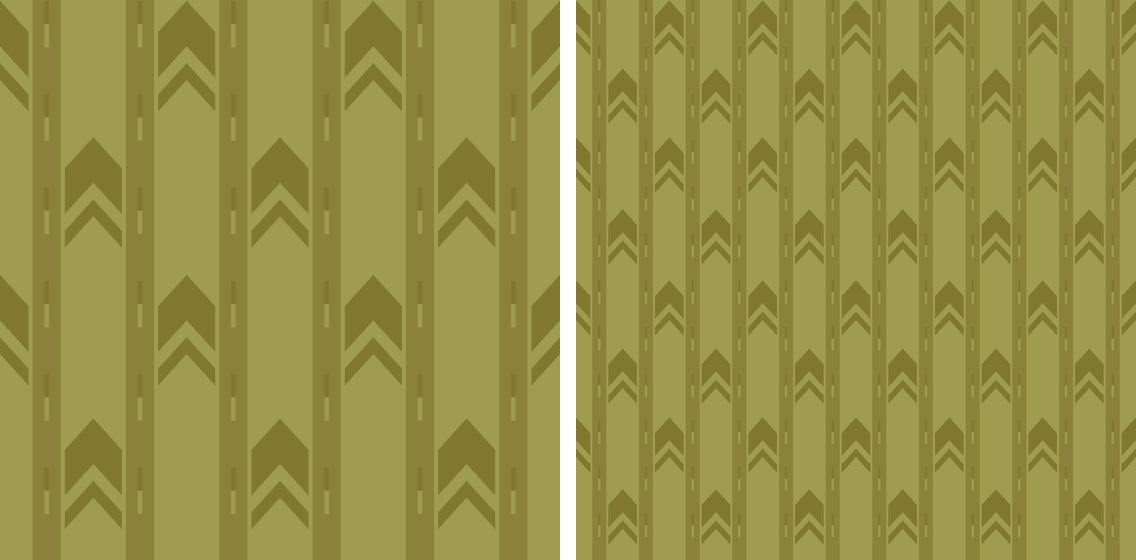
Left: one tile. Right: repeated 2 by 2.
Reproduce this pattern procedurally as a three.js fragment shader.

```glsl
// Olive lanes split by dashed vertical roads, with staggered double chevrons pointing up.
#define LANES 6.0
#define ROW_PITCH 3.0
#define ROAD_HALF 0.150
#define DASH_HALF 0.024
#define DASH_SPANS vec3(0.008, 0.258, 0.508)
#define CHEVRON_HALF 0.306
#define CHEVRON_SLOPE 1.1
#define HEAD_SPAN vec2(0.0, 0.488)
#define TAIL_SPAN vec2(0.668, 0.848)
#define FIELD_COLOR vec3(0.624, 0.612, 0.310)
#define ROAD_COLOR vec3(0.541, 0.510, 0.227)
#define MARK_COLOR vec3(0.502, 0.471, 0.185)

varying vec2 vUv;

// Smooth coverage of the interval span.x..span.y
float band(float v, vec2 span, float soft) {
  return clamp(min(v - span.x, span.y - v) / soft + 0.5, 0.0, 1.0);
}

// Small vertical offset of each chevron row; both rows alternate around the tile
float rowShift(float odd, float row) {
  vec2 shifts = mix(vec2(0.008, -0.055), vec2(-0.031, -0.016), odd);
  return mix(shifts.x, shifts.y, mod(row, 2.0));
}

// Solid head and thin tail, p measured from the lane axis and downward
float chevrons(vec2 p, float odd, float soft) {
  float down = p.y - 0.5 * ROW_PITCH * odd;
  float row = floor(down / ROW_PITCH + 0.2);
  float fromApex = down - row * ROW_PITCH - rowShift(odd, row);
  float v = fromApex - CHEVRON_SLOPE * abs(p.x);
  float slantSoft = soft * length(vec2(1.0, CHEVRON_SLOPE));
  float stripes = max(band(v, HEAD_SPAN, slantSoft), band(v, TAIL_SPAN, slantSoft));
  return stripes * band(p.x, vec2(-CHEVRON_HALF, CHEVRON_HALF), soft);
}

void main() {
  // One unit is one lane; down runs from the top edge
  vec2 p = vec2(vUv.x, 1.0 - vUv.y) * LANES;
  float soft = max(fwidth(p.x), 0.0001);
  float lane = floor(p.x + 0.5);
  float laneX = p.x - lane;
  float roadX = fract(p.x) - 0.5;
  float dashY = fract(p.y);

  // Field and chevrons
  vec3 color = mix(FIELD_COLOR, MARK_COLOR,
                   chevrons(vec2(laneX, p.y), mod(lane, 2.0), soft));

  // Roads
  color = mix(color, ROAD_COLOR, band(roadX, vec2(-ROAD_HALF, ROAD_HALF), soft));

  // Dashes: dark upper half, light lower half
  float dash = band(roadX, vec2(-DASH_HALF, DASH_HALF), soft)
             * band(dashY, DASH_SPANS.xz, soft);
  float lower = clamp((dashY - DASH_SPANS.y) / soft + 0.5, 0.0, 1.0);
  color = mix(color, mix(MARK_COLOR, FIELD_COLOR, lower), dash);

  gl_FragColor = vec4(color, 1.0);
}
```
